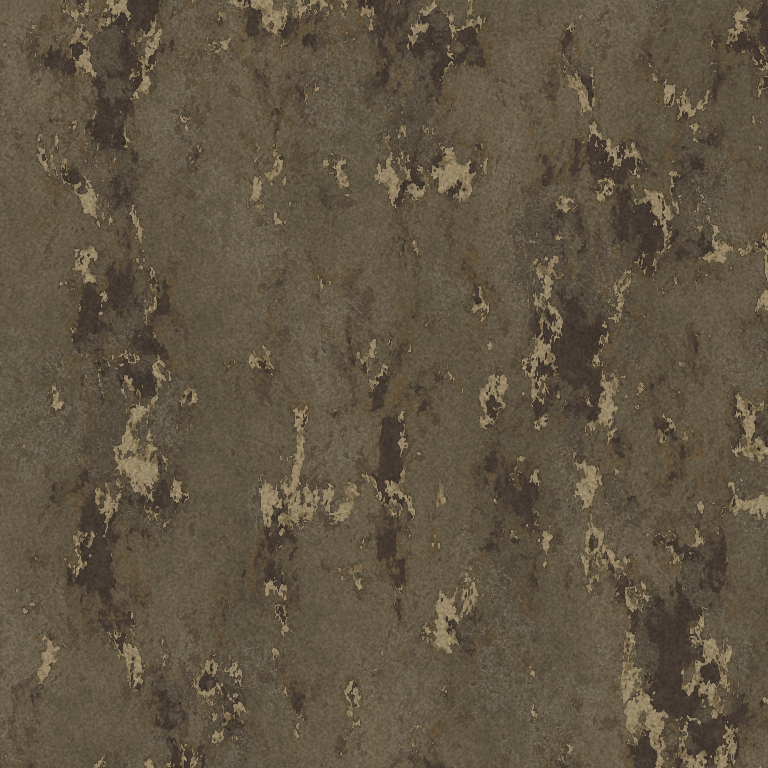
Give the GLSL for this texture, as a WebGL 1 fragment shader.

```glsl
precision highp float;
// Weathered olive plaster with vertical streaks, dark scars and flaking ochre.

#define STREAK_SCALE vec2(7.5, 2.1)
#define ROUGH_SCALE vec2(20.0, 12.0)
#define FLAKE_SCALE vec2(15.0, 7.5)
#define SPECK_SCALE vec2(44.0, 34.0)
#define ROUGHNESS 0.72
#define SCAR_LEVEL 0.31
#define FLAKE_LEVEL 0.02
#define RUST_AMOUNT 0.68
#define GREY_AMOUNT 0.65
#define GRAIN_AMOUNT 0.20

uniform vec2 u_resolution;

const vec3 OLIVE = vec3(0.390, 0.349, 0.274);
const vec3 RUST = vec3(0.375, 0.303, 0.205);
const vec3 BROWN = vec3(0.300, 0.255, 0.200);
const vec3 UMBER = vec3(0.262, 0.223, 0.192);
const vec3 GREY = vec3(0.455, 0.430, 0.375);
const vec3 OCHRE = vec3(0.470, 0.400, 0.285);
const vec3 PALE_OCHRE = vec3(0.615, 0.550, 0.425);

float hash(vec2 cell) {
  vec3 q = fract(vec3(cell.xyx) * 0.1031);
  q += dot(q, q.yzx + 33.33);
  return fract((q.x + q.y) * q.z);
}

float cornerSlope(vec2 cell, vec2 offset) {
  float angle = 6.28318 * hash(cell);
  return dot(vec2(cos(angle), sin(angle)), offset);
}

// Gradient noise, roughly -0.7 to 0.7
float noise(vec2 p) {
  vec2 i = floor(p);
  vec2 f = p - i;
  vec2 w = f * f * f * (f * (f * 6.0 - 15.0) + 10.0);
  vec2 e = vec2(1.0, 0.0);
  float low = mix(cornerSlope(i, f), cornerSlope(i + e, f - e), w.x);
  float high = mix(cornerSlope(i + e.yx, f - e.yx),
                   cornerSlope(i + e.xx, f - e.xx), w.x);
  return mix(low, high, w.y);
}

float fbm(vec2 p, float gain) {
  float sum = 0.0;
  float amplitude = 1.0;
  for (int octave = 0; octave < 5; octave++) {
    sum += amplitude * noise(p);
    p = p * 2.0 + vec2(17.3, 9.7);
    amplitude *= gain;
  }
  return sum;
}

void main() {
  vec2 uv = gl_FragCoord.xy / u_resolution.y;

  // Small warp keeps the streaks from running straight
  vec2 p = uv + 0.016 * vec2(noise(uv * 9.0 + 3.1), noise(uv * 9.0 + 41.7));

  // Wear: long vertical streaks broken up by rough detail
  float streak = fbm(p * STREAK_SCALE + vec2(12.4, 5.2), 0.48);
  float rough = fbm(p * ROUGH_SCALE + 60.3, 0.72);
  float wear = streak + ROUGHNESS * rough;
  float speck = fbm(p * SPECK_SCALE + 110.6, 0.82);

  // Calm ground with soft vertical clouds
  float cloud = fbm(p * vec2(6.0, 2.2) + 83.5, 0.5);
  vec3 color = OLIVE * (1.0 + 0.14 * cloud + 0.09 * speck);

  // Crisp rusty speckle that thickens towards the worn streaks
  float rust = smoothstep(-0.10, 0.13, 0.65 * speck + 1.1 * wear - 0.03);
  float hue = fbm(p * vec2(23.0, 15.0) + 251.4, 0.8);
  vec3 rustColor = mix(BROWN, RUST, smoothstep(-0.15, 0.40, hue));
  color = mix(color, rustColor, RUST_AMOUNT * rust);

  // Lacy grey bloom in scattered patches
  float bloom = fbm(p * vec2(8.0, 5.0) + 151.2, 0.62);
  float lace = 1.0 - smoothstep(0.04, 0.17, abs(speck - 0.10));
  float bloomPatch = smoothstep(0.05, 0.28, bloom);
  color = mix(color, GREY, GREY_AMOUNT * lace * bloomPatch);

  // Dark scars, partly veiled by dusty stone
  float scar = smoothstep(SCAR_LEVEL - 0.05, SCAR_LEVEL + 0.05, wear);
  float dust = smoothstep(0.05, 0.30, bloom + 0.30 * speck);
  vec3 stone = mix(OLIVE * 0.90, GREY, 0.55 * lace);
  vec3 scarColor = mix(UMBER * (1.0 + 0.14 * speck), stone, 0.75 * dust);
  color = mix(color, scarColor, 0.94 * scar);

  // Ochre flakes along the scar rims, with a thin shaded border
  float flake = fbm(p * FLAKE_SCALE + 201.8, 0.66);
  float lift = flake - FLAKE_LEVEL - 2.1 * abs(wear - SCAR_LEVEL + 0.07);
  float rim = smoothstep(-0.17, -0.04, lift);
  float ochre = smoothstep(-0.03, 0.07, lift);
  color *= 1.0 - 0.15 * rim * (1.0 - ochre);
  float paleness = smoothstep(-0.25, 0.30, 0.7 * speck + lift);
  color = mix(color, mix(OCHRE, PALE_OCHRE, paleness), 0.92 * ochre);

  // Fine sandy grain on two turned grids
  vec2 turned = mat2(0.8, 0.6, -0.6, 0.8) * uv;
  float grain = noise(turned * 290.0 + 307.9) + 0.6 * noise(turned.yx * 171.0 + 231.4);
  color *= 1.0 + GRAIN_AMOUNT * grain;

  gl_FragColor = vec4(color, 1.0);
}
```
